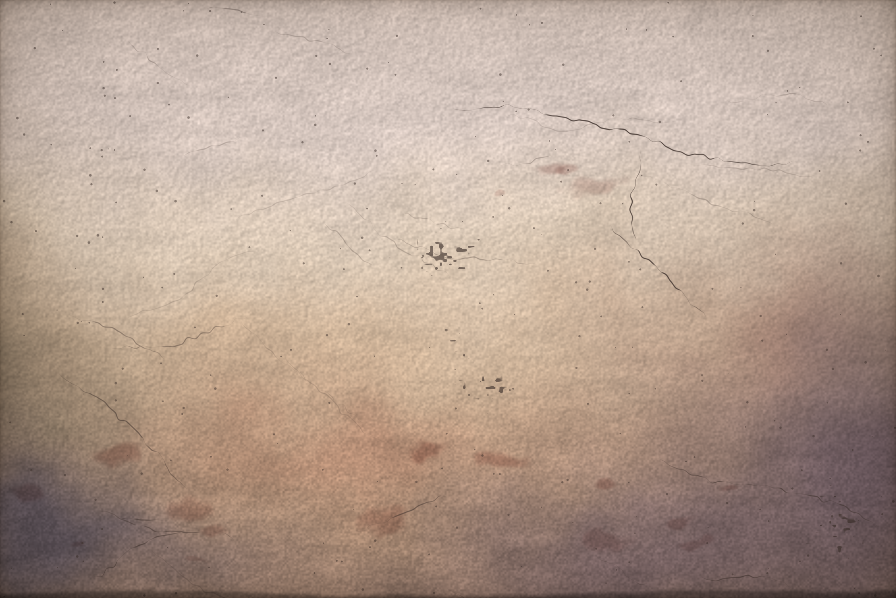
This texture is drawn by a WebGL 1 fragment shader. Its source:

```glsl
precision highp float;
// Weathered parchment plaster: faded vertical wash, stains, hairline cracks, chips and grain.
uniform vec2 u_resolution;

const vec3 ROSE_CREAM = vec3(0.865, 0.805, 0.775);
const vec3 CREAM = vec3(0.86, 0.79, 0.715);
const vec3 SAND = vec3(0.815, 0.71, 0.605);
const vec3 CLAY = vec3(0.74, 0.61, 0.505);
const vec3 UMBER = vec3(0.65, 0.535, 0.465);
const vec3 PLUM = vec3(0.44, 0.37, 0.405);
const vec3 SLATE = vec3(0.37, 0.335, 0.375);
const vec3 MOSS = vec3(0.50, 0.45, 0.38);
const vec3 RUST = vec3(0.70, 0.51, 0.42);
const vec3 SPOT_TINT = vec3(0.80, 0.70, 0.69);
const vec3 CRACK_INK = vec3(0.25, 0.20, 0.18);
const float GRAIN_SCALE = 150.0;
const float RELIEF = 0.085;
const float DUST = 0.12;
const float MOTTLE = 0.12;
const float CHIP_SCALE = 150.0;
const float SPECK_SCALE = 90.0;
const float CRACK_WIDTH = 0.0011;
const float VIGNETTE = 0.06;
const int CRACK_COUNT = 28;
const int SPOT_COUNT = 18;

float hash(vec2 p) {
  return fract(sin(dot(p, vec2(12.9898, 78.233))) * 43758.5453);
}

float noise(vec2 p) {
  vec2 i = floor(p), f = fract(p);
  f = f * f * (3.0 - 2.0 * f);
  return mix(mix(hash(i), hash(i + vec2(1.0, 0.0)), f.x),
             mix(hash(i + vec2(0.0, 1.0)), hash(i + 1.0), f.x), f.y);
}

float fbm(vec2 p) {
  float sum = 0.0, amp = 0.5;
  for (int i = 0; i < 5; i++) {
    sum += amp * noise(p);
    p = mat2(1.6, 1.2, -1.2, 1.6) * p + 7.3;
    amp *= 0.5;
  }
  return sum;
}

float stain(vec2 p, vec2 center, vec2 radius) {
  vec2 d = (p - center) / radius;
  return exp(-dot(d, d));
}

float grainHeight(vec2 p) {
  return noise(p * GRAIN_SCALE) + 0.6 * noise(p * GRAIN_SCALE * 1.7 + 4.0);
}

// Wandering line from a to b that tapers and breaks up along its length.
float crack(vec2 p, vec2 a, vec2 b, float seed) {
  float len = distance(a, b);
  vec2 dir = (b - a) / len, q = p - a;
  float along = dot(q, dir), t = along / len;
  float across = dot(q, vec2(-dir.y, dir.x));
  float taper = clamp(4.0 * t * (1.0 - t), 0.0, 1.0);
  float wander = (noise(vec2(along * 10.0, seed)) - 0.5) * 0.032
               + (noise(vec2(along * 80.0, seed + 9.0)) - 0.5) * 0.007;
  float breaks = smoothstep(0.25, 0.6, noise(vec2(along * 55.0, seed + 5.0)));
  float width = CRACK_WIDTH * (0.3 + 0.7 * taper * breaks);
  float line = 1.0 - smoothstep(0.0, width + 0.5 / u_resolution.y, abs(across + wander));
  return line * sqrt(taper) * (0.25 + 0.75 * breaks);
}

// Irregular dark chips inside the worn patches.
float chips(vec2 p) {
  float wear = stain(p, vec2(0.76, 0.58), vec2(0.075, 0.045))
             + stain(p, vec2(0.83, 0.345), vec2(0.035, 0.035))
             + 0.8 * stain(p, vec2(0.765 + 0.25 * (0.41 - p.y), 0.41), vec2(0.018, 0.07))
             + 0.6 * stain(p, vec2(1.40, 0.12), vec2(0.06, 0.10));
  float cut = 1.08 - 0.45 * min(wear, 1.0) + 0.2 * (noise(p * 40.0) - 0.5);
  return smoothstep(cut, cut + 0.12, noise(p * CHIP_SCALE * vec2(0.85, 1.1)));
}

// Rare pinprick specks.
float specks(vec2 p) {
  vec2 g = p * SPECK_SCALE, cell = floor(g);
  vec2 offset = 0.2 + 0.6 * vec2(hash(cell + 3.0), hash(cell + 8.0));
  float radius = 0.1 + 0.18 * hash(cell + 17.0);
  float dist = length(fract(g) - offset);
  return step(hash(cell), 0.02) * (1.0 - smoothstep(radius * 0.4, radius, dist));
}

void main() {
  vec2 p = gl_FragCoord.xy / u_resolution.y;
  vec2 uv = gl_FragCoord.xy / u_resolution;
  vec2 warp = vec2(fbm(p * 5.0), fbm(p * 5.0 + 31.0)) - 0.48;
  vec2 w = p + 0.22 * warp;

  // Faded wash from top to bottom
  vec3 color = mix(UMBER, CLAY, smoothstep(0.02, 0.24, w.y));
  color = mix(color, SAND, smoothstep(0.20, 0.45, w.y));
  color = mix(color, CREAM, smoothstep(0.40, 0.64, w.y));
  color = mix(color, ROSE_CREAM, smoothstep(0.58, 0.84, w.y));

  // Broad stains
  color = mix(color, RUST, 0.5 * stain(w, vec2(1.30, 0.42), vec2(0.16, 0.12)));
  color = mix(color, RUST, 0.5 * stain(w, vec2(0.58, 0.25), vec2(0.22, 0.06)));
  color = mix(color, PLUM, 0.95 * stain(w, vec2(1.50, 0.20), vec2(0.34, 0.28)));
  color = mix(color, PLUM, 0.65 * stain(w, vec2(1.10, 0.05), vec2(0.34, 0.15)));
  color = mix(color, MOSS, 0.80 * stain(w, vec2(0.0, 0.33), vec2(0.18, 0.15)));
  color = mix(color, SLATE, 0.95 * stain(w, vec2(0.04, 0.10), vec2(0.26, 0.12)));

  // Small blots: a few high up, most in the lower band
  for (int i = 0; i < SPOT_COUNT; i++) {
    float k = float(i);
    vec2 r = vec2(hash(vec2(k, 1.7)), hash(vec2(k, 5.2)));
    vec2 center = i < 4 ? vec2(0.6 + 0.4 * r.x, 0.66 + 0.14 * r.y)
                        : vec2(1.2 * r.x, 0.05 + 0.23 * r.y);
    float size = mix(0.008, 0.034, pow(hash(vec2(k, 9.4)), 2.0));
    float d = length((p + 0.12 * warp - center) / (size * vec2(1.5, 0.7)));
    float blot = 1.0 - smoothstep(0.5, 1.25, d + 0.6 * (noise(p * 60.0) - 0.5));
    color *= mix(vec3(1.0), SPOT_TINT, blot * (0.4 + 0.4 * r.y));
  }

  // Mottling, brushed streaks, raking light on the grain and fine dust
  float rough = mix(1.5, 0.8, smoothstep(0.1, 0.5, p.y));
  color *= 1.0 + MOTTLE * rough * (fbm(p * 18.0) - 0.48);
  color *= 1.0 + MOTTLE * rough * (fbm(p * vec2(9.0, 50.0)) - 0.48);
  float slope = grainHeight(p) - grainHeight(p + vec2(-0.003, 0.003));
  color *= 1.0 + RELIEF * slope + DUST * rough * (noise(p * 310.0) - 0.5);

  // Main cracks, then faint scattered ones
  float ink = crack(p, vec2(0.76, 0.83), vec2(1.33, 0.72), 2.0);
  ink = max(ink, crack(p, vec2(1.06, 0.75), vec2(1.07, 0.60), 6.0));
  ink = max(ink, crack(p, vec2(1.01, 0.61), vec2(1.18, 0.47), 11.0));
  ink = max(ink, 0.7 * crack(p, vec2(1.10, 0.24), vec2(1.49, 0.12), 15.0));
  for (int i = 0; i < CRACK_COUNT; i++) {
    float k = float(i) + 20.0;
    vec2 start = vec2(1.45 * hash(vec2(k, 2.1)), hash(vec2(k, 6.3)));
    float angle = mix(-0.75, 0.65, hash(vec2(k, 4.8)));
    float len = mix(0.08, 0.30, hash(vec2(k, 8.6)));
    float strength = mix(0.2, 0.7, pow(hash(vec2(k, 3.9)), 2.0));
    ink = max(ink, strength * crack(p, start, start + len * vec2(cos(angle), sin(angle)), k));
  }
  ink = max(0.85 * ink, max(0.65 * chips(p), 0.5 * specks(p)));
  color = mix(color, CRACK_INK, ink);

  // Aged edges, warmer toward the rim
  vec2 rim = 4.0 * uv * (1.0 - uv);
  float shade = pow(rim.x * rim.y, VIGNETTE);
  color *= pow(vec3(shade), vec3(0.9, 1.0, 1.12));
  color *= 1.0 - 0.3 * (1.0 - smoothstep(0.004, 0.014, p.y + 0.02 * warp.y));
  gl_FragColor = vec4(color, 1.0);
}
```
